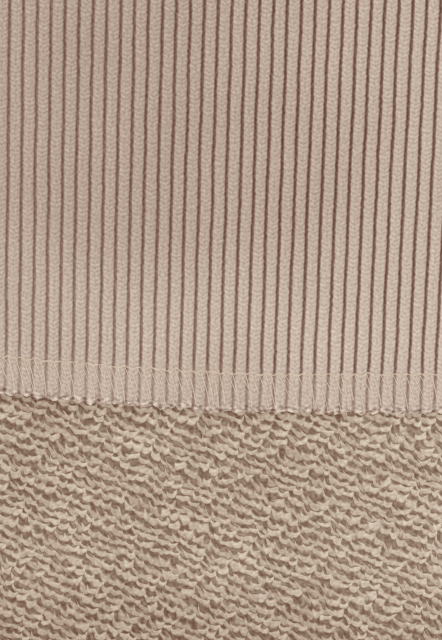
Write a Shadertoy shader that draws this texture.

```glsl
// Ribbed knit cuff sewn with an overlock seam onto looped terry cloth.
#define RIB_PERIOD 0.0213
#define RIB_ORIGIN 0.246
#define STITCH_HEIGHT 0.0068
#define GROOVE_DEPTH 0.78
#define LOOP_LENGTH 0.0135
#define ROW_HEIGHT 0.0160
#define ROW_SLOPE 0.47
#define SEAM_PERIOD 0.0400
#define THREAD_WIDTH 0.0013
#define DARK_YARN vec3(0.41, 0.29, 0.24)
#define LIGHT_YARN vec3(0.81, 0.745, 0.685)
#define THREAD_COLOR vec3(0.85, 0.78, 0.69)

float hash(vec2 p) {
    vec3 q = fract(vec3(p.xyx) * 0.1031);
    q += dot(q, q.yzx + 33.33);
    return fract((q.x + q.y) * q.z);
}

vec2 gradient(vec2 cell) {
    float a = 6.2832 * hash(cell);
    return vec2(cos(a), sin(a));
}

float noise(vec2 p) {
    vec2 i = floor(p), f = fract(p);
    vec2 w = f * f * f * (f * (f * 6.0 - 15.0) + 10.0);
    vec2 e = vec2(0.0, 1.0);
    return mix(mix(dot(gradient(i), f), dot(gradient(i + e.yx), f - e.yx), w.x),
               mix(dot(gradient(i + e), f - e), dot(gradient(i + 1.0), f - 1.0), w.x), w.y);
}

float segment(vec2 p, vec2 a, vec2 b) {
    vec2 d = b - a;
    return length(p - a - d * clamp(dot(p - a, d) / dot(d, d), 0.0, 1.0));
}

// Seam edges, measured downwards from the top
float seamTop(float x) { return 0.556 + 0.11 * x - 0.10 * x * x; }
float seamBottom(float x) { return 0.616 + 0.11 * x - 0.10 * x * x; }

// Vertical ribs with fine V-shaped knit stitches
float ribTone(vec2 p) {
    float slant = 0.010 + 0.060 * p.x;
    float wobble = 0.0014 * noise(p * vec2(30.0, 14.0)) + 0.0010 * noise(p * vec2(60.0, 150.0));
    float phase = (p.x + slant * (p.y - 0.333) - RIB_ORIGIN + wobble) / RIB_PERIOD;
    float across = fract(phase) - 0.5;
    float groove = 1.0 - smoothstep(0.02, 0.20, 0.5 - abs(across));
    float depth = GROOVE_DEPTH * mix(0.72, 1.05, smoothstep(0.0, 0.6, p.x));
    depth *= 1.0 - 0.45 * smoothstep(-0.02, 0.02, p.y - seamTop(p.x));
    float knit = sin(6.2832 * (p.y / STITCH_HEIGHT + 1.5 * abs(across) + 0.37 * floor(phase)));
    float crease = exp(-across * across * 150.0);
    float light = 0.77 + 0.14 * smoothstep(0.25, 0.69, p.x) * (1.0 - p.y)
                + 0.14 * smoothstep(0.25, 0.56, p.y) + 0.06 * noise(p * 7.0);
    float body = 0.055 * knit - 0.05 * crease - 0.35 * across * across;
    return light + 0.02 - depth * groove + body * (1.0 - groove)
         - 0.10 * across + 0.20 * noise(p * vec2(230.0, 190.0));
}

// Slanted rows of thin, uneven yarn loops
float terryTone(vec2 p) {
    vec2 warp = vec2(noise(p * 24.0), noise(p * 19.0 + 7.0)) * 0.009;
    warp += vec2(noise(p * 75.0), noise(p * 80.0 + 5.0)) * 0.005;
    vec2 q = p + warp;
    vec2 g = vec2(q.x / LOOP_LENGTH, (q.y - ROW_SLOPE * q.x) / ROW_HEIGHT);
    float tone = 0.36 + 0.40 * noise(g * vec2(1.6, 2.1));
    for (int j = -1; j <= 1; j++) {
        float row = floor(g.y) + float(j);
        float shift = 0.5 * row + 0.3 * hash(vec2(row, 3.0));
        for (int i = -1; i <= 1; i++) {
            float column = floor(g.x + shift) + float(i);
            float r = hash(vec2(column, row));
            vec2 d = vec2(g.x + shift - column - 0.5, g.y - row - 0.5);
            d.y += 0.7 * d.x * d.x - 0.12 + (r - 0.5) * 0.45 + d.x * (r - 0.4) * 0.8;
            float strand = 1.0 - smoothstep(0.14, 0.44, abs(d.y));
            strand *= 1.0 - smoothstep(0.45, 0.80, abs(d.x));
            tone = max(tone, mix(0.25, 0.80 + 0.22 * r - 0.22 * d.y, strand));
        }
    }
    float light = 0.08 * noise(p * 6.0) + 0.10 * (p.x - 0.35) - 0.10 * smoothstep(0.85, 1.0, p.y);
    return tone + light + 0.26 * noise(p * vec2(170.0, 210.0));
}

// Overlock strands; x is coverage, y is soft shadow
vec2 seamThreads(vec2 p) {
    float top = seamTop(p.x), height = seamBottom(p.x) - top;
    float nearest = 1.0;
    for (int i = -1; i <= 1; i++) {
        float cell = floor(p.x / SEAM_PERIOD) + float(i);
        vec2 d = vec2(p.x - cell * SEAM_PERIOD, p.y - top);
        d.x -= 0.002 * sin(3.1416 * clamp(d.y / height, 0.0, 1.0));
        for (int k = 0; k < 4; k++) {
            float kf = float(k);
            float r = hash(vec2(cell, kf + 9.0));
            vec2 a = vec2(0.002 + 0.010 * kf + 0.004 * r, -0.002 + 0.004 * r);
            vec2 b = a + vec2(0.008 + 0.010 * r, height * mix(0.45, 0.98, hash(vec2(cell, kf))));
            nearest = min(nearest, segment(d, a, b) + 0.0005 * r);
        }
    }
    float ripple = 0.0016 * sin(12.5664 * p.x / SEAM_PERIOD) + 0.005 * noise(vec2(p.x * 60.0, 2.0));
    nearest = min(nearest, abs(p.y - top - ripple) * 0.85 + 0.0008 * noise(p * 110.0));
    return vec2(1.0 - smoothstep(THREAD_WIDTH * 0.3, THREAD_WIDTH * 1.5, nearest),
                1.0 - smoothstep(0.0, THREAD_WIDTH * 3.5, nearest));
}

void mainImage(out vec4 fragColor, in vec2 fragCoord) {
    vec2 p = vec2(fragCoord.x, iResolution.y - fragCoord.y) / iResolution.y;
    float fray = 0.006 * noise(vec2(p.x * 75.0, p.y * 40.0)) + 0.005 * noise(p * 150.0);
    float below = p.y - seamBottom(p.x) - fray;
    float cuff = 1.0 - smoothstep(-0.0015, 0.0015, below);

    // Cloth layers and the shade cast under the frayed edge
    float shade = 0.24 * exp(-max(below, 0.0) * 95.0);
    float fringe = exp(-pow((below + 0.005) / 0.006, 2.0));
    float rib = ribTone(p) + fringe * (0.9 * noise(p * vec2(110.0, 180.0)) - 0.06);
    float tone = mix(terryTone(p) - shade, rib, cuff);
    vec2 threads = seamThreads(p);
    tone -= 0.08 * threads.y * cuff;
    vec3 color = mix(DARK_YARN, LIGHT_YARN, clamp(tone, -0.1, 1.14));
    color += vec3(0.0, 0.004, -0.012) * (1.0 - cuff);
    color = mix(color, THREAD_COLOR + 0.08 * noise(p * 180.0), 0.68 * threads.x);
    fragColor = vec4(color, 1.0);
}
```
